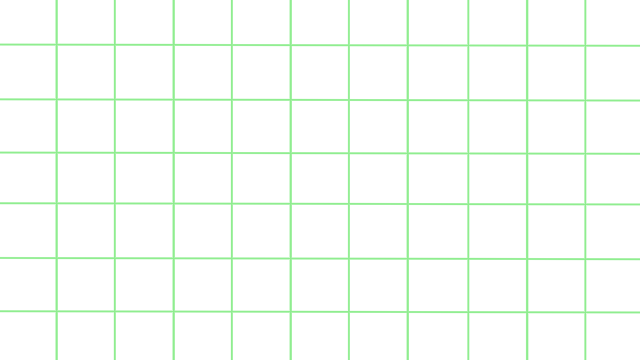
A Shadertoy shader for this pattern:

```glsl
// Lengths are fractions of the canvas height
const vec3 PAPER = vec3(1.0);
const vec3 INK = vec3(0.56, 0.93, 0.56);

const int COLUMNS = 10;
const float COLUMN_START = 0.1574;
const float COLUMN_PITCH = 0.16255;
const float COLUMN_JUMP = 0.0065;     // extra gap before column 7
const float COLUMN_JUMP_AT = 6.5;
const float COLUMN_DIP = 0.0009;      // every second column sits left
const float COLUMN_DIP_PERIOD = 2.0;

const int ROWS = 6;
const float ROW_START = 0.1338;
const float ROW_PITCH = 0.1500;
const float ROW_JUMP = -0.0093;       // narrower gap before row 3
const float ROW_JUMP_AT = 2.5;
const float ROW_DIP = 0.0021;         // every third row sits low
const float ROW_DIP_PERIOD = 3.0;
const float ROW_TILT = 0.00195;       // rows fall slightly to the right

const float WIDE_LINE = 0.0063;
const float THIN_LINE = 0.0053;
const float EDGE_PIXELS = 1.15;

// Uneven position of the i-th ruled line
float linePosition(float i, float start, float pitch, float jumpAt, float jump,
                   float dipPeriod, float dip) {
    float dipped = 1.0 - step(0.5, abs(mod(i, dipPeriod) - 1.0));
    return start + pitch * i + jump * step(jumpAt, i) - dip * dipped;
}

// Antialiased coverage of a stroke at a given distance from its centre
float stroke(float distanceToCentre, float width) {
    float edge = EDGE_PIXELS / iResolution.y;
    return clamp(0.5 + (0.5 * width - abs(distanceToCentre)) / edge, 0.0, 1.0);
}

void mainImage(out vec4 fragColor, in vec2 fragCoord) {
    vec2 p = fragCoord / iResolution.y;
    float centreX = 0.5 * iResolution.x / iResolution.y;
    float ink = 0.0;

    // Upright lines, alternating wide and thin
    for (int i = 0; i < COLUMNS; i++) {
        float x = linePosition(float(i), COLUMN_START, COLUMN_PITCH,
                               COLUMN_JUMP_AT, COLUMN_JUMP, COLUMN_DIP_PERIOD, COLUMN_DIP);
        float width = i % 2 == 0 ? WIDE_LINE : THIN_LINE;
        ink = max(ink, stroke(p.x - x, width));
    }

    // Slightly tilted level lines
    float level = p.y + ROW_TILT * (p.x - centreX);
    for (int j = 0; j < ROWS; j++) {
        float y = linePosition(float(j), ROW_START, ROW_PITCH,
                               ROW_JUMP_AT, ROW_JUMP, ROW_DIP_PERIOD, ROW_DIP);
        ink = max(ink, stroke(level - y, THIN_LINE));
    }

    fragColor = vec4(mix(PAPER, INK, ink), 1.0);
}
```
